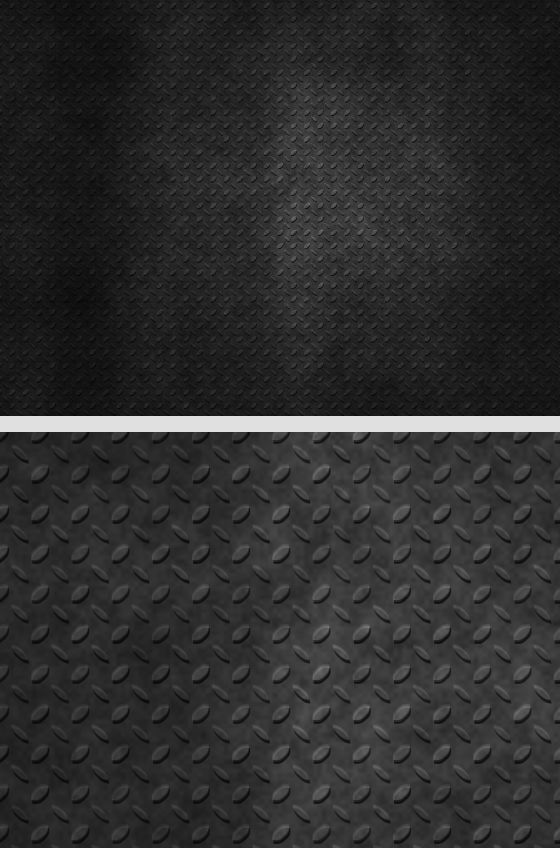
Top: the whole. Bottom: its middle third, enlarged.
Reproduce this texture procedurally as a Shadertoy shader.

```glsl
// Dark steel tread plate: two interleaved lattices of raised lozenges,
// one leaning right and one leaning left, embossed by light from above.
// A broad off-centre glow, soft blotches and layered noise give the worn finish.

#define CELLS vec2(41.8, 31.2)
#define LATTICE_SHIFT vec2(0.43, 0.25)
#define RIGHT_SIZE vec2(0.28, 0.135)
#define LEFT_SIZE vec2(0.28, 0.085)
#define GLOW_CENTER vec2(0.58, 0.54)
#define GLOW_RADIUS vec2(0.30, 0.43)
#define DARK_STEEL 0.082
#define GLOW_GAIN 0.125
#define HIGHLIGHT 0.38
#define SHADOW 0.75
#define WEAR 0.42

float hash(vec2 p) {
    vec3 q = fract(vec3(p.xyx) * 0.1031);
    q += dot(q, q.yzx + 33.33);
    return fract((q.x + q.y) * q.z);
}

float noise(vec2 p) {
    vec2 i = floor(p), f = fract(p);
    f = f * f * (3.0 - 2.0 * f);
    return mix(mix(hash(i), hash(i + vec2(1, 0)), f.x),
               mix(hash(i + vec2(0, 1)), hash(i + vec2(1, 1)), f.x), f.y);
}

float fbm(vec2 p) {
    float sum = 0.0, weight = 0.5;
    for (int i = 0; i < 4; i++) {
        sum += weight * noise(p);
        p = p * 2.03 + 17.0;
        weight *= 0.5;
    }
    return sum / 0.9375;
}

float bump(float x, float center, float width) {
    float t = (x - center) / width;
    return exp(-t * t);
}

// Height of one blunt lozenge per cell; lean is +1 for right, -1 for left
float lozenges(vec2 p, vec2 size, float lean, float soft) {
    vec2 q = fract(p) - 0.5;
    vec2 axis = vec2(0.735, 0.678 * lean);
    float along = dot(q, axis) / size.x;
    float across = dot(q, vec2(-axis.y, axis.x));
    float d = abs(across) - size.y * (1.0 - along * along * abs(along));
    return smoothstep(soft, -soft, d) * mix(0.85, 1.1, hash(floor(p) + 41.0));
}

// x: height of the right-leaning set, y: height of the left-leaning set
vec2 relief(vec2 p, float soft) {
    return vec2(lozenges(p, RIGHT_SIZE, 1.0, soft),
                lozenges(p + 0.5, LEFT_SIZE, -1.0, soft));
}

// Glow with faint vertical bands and soft blotches
float plateLight(vec2 uv) {
    vec2 g = (uv - GLOW_CENTER) / GLOW_RADIUS;
    float light = DARK_STEEL + GLOW_GAIN * exp(-dot(g, g));
    float bands = 0.12 * bump(uv.x, 0.53, 0.05) + 0.08 * bump(uv.x, 0.77, 0.05)
                + 0.12 * bump(uv.x, 0.05, 0.05) + 0.14 * bump(uv.x, 0.29, 0.06)
                - 0.22 * bump(uv.x, 0.16, 0.07) - 0.06 * bump(uv.x, 0.45, 0.04);
    float blotches = fbm(uv * vec2(9.0, 7.0) + 3.0) - 0.5;
    float streaks = noise(vec2(uv.x * 26.0, uv.y * 4.0)) - 0.5;
    return light * (1.0 + bands + 0.45 * blotches + 0.10 * streaks);
}

void mainImage(out vec4 fragColor, in vec2 fragCoord) {
    vec2 uv = fragCoord / iResolution.xy;
    vec2 p = uv * CELLS;
    float soft = max(0.025, 0.5 * CELLS.x / iResolution.x);

    // Raised shapes with a thin lit upper rim and a thin shadow below
    vec2 cell = p - LATTICE_SHIFT;
    vec2 toLight = vec2(-0.015, 0.045);
    vec2 body = relief(cell, soft);
    vec2 slope = relief(cell - toLight, soft) - relief(cell + toLight, soft);
    float lit = dot(max(slope, 0.0), vec2(0.8, 1.0));
    float dark = dot(max(-slope, 0.0), vec2(1.0, 0.9));
    float shade = dot(body, vec2(0.32, 0.12)) + HIGHLIGHT * lit - SHADOW * dark;

    // Scuffs and fine grain
    float wear = fbm(p * 1.3) - 0.5 + 0.5 * (noise(p * 4.0) - 0.5)
               + 0.5 * (noise(p * 9.0) - 0.5);

    float steel = plateLight(uv) * (1.0 + WEAR * wear);
    steel *= max(0.3, 1.0 + shade);
    fragColor = vec4(vec3(clamp(steel, 0.0, 1.0)), 1.0);
}
```
